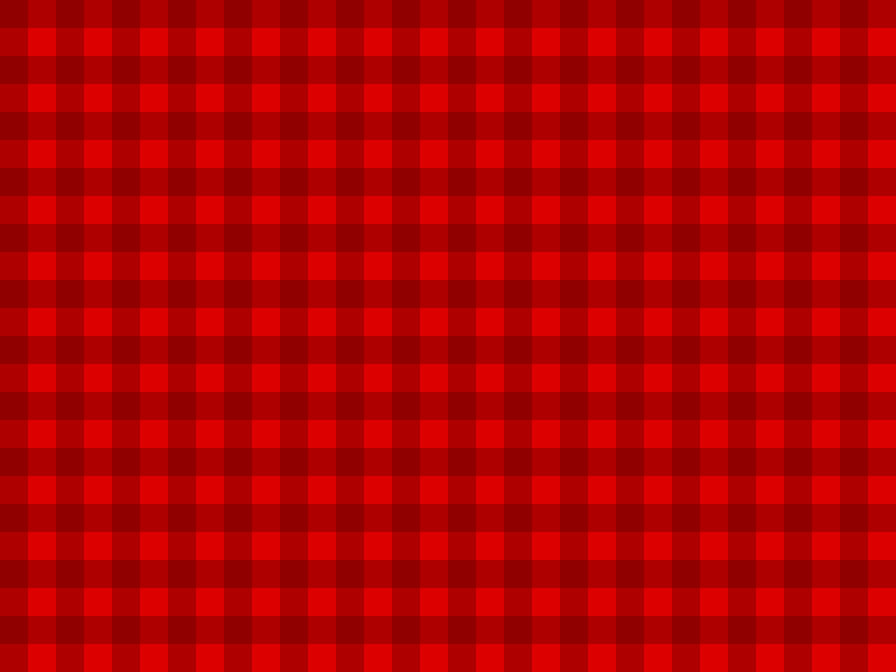
Write a Shadertoy shader that draws this pattern.

```glsl
// Red gingham check: dark vertical and horizontal bands crossing on a bright red cloth.

const vec2 REPEATS = vec2(16.0, 12.0);
const vec3 BRIGHT_RED = vec3(0.867, 0.0, 0.0);
const vec3 MIDDLE_RED = vec3(0.686, 0.0, 0.0);
const vec3 DARK_RED = vec3(0.565, 0.0, 0.0);

// Coverage of a band filling the first half of each unit period, box filtered over one pixel.
float band(float x, float pixel) {
    float edgeDistance = 0.25 - abs(fract(x + 0.25) - 0.5);
    return clamp(edgeDistance / pixel + 0.5, 0.0, 1.0);
}

// Colour of the cloth where the two sets of bands overlap.
vec3 gingham(float warp, float weft) {
    vec3 betweenWefts = mix(BRIGHT_RED, MIDDLE_RED, warp);
    vec3 onWeft = mix(MIDDLE_RED, DARK_RED, warp);
    return mix(betweenWefts, onWeft, weft);
}

void mainImage(out vec4 fragColor, in vec2 fragCoord) {
    vec2 cell = fragCoord / iResolution.xy * REPEATS;
    vec2 pixel = REPEATS / iResolution.xy;

    // Vertical bands start at the left edge, horizontal bands at the top edge.
    float warp = band(cell.x, pixel.x);
    float weft = band(REPEATS.y - cell.y, pixel.y);

    fragColor = vec4(gingham(warp, weft), 1.0);
}
```
